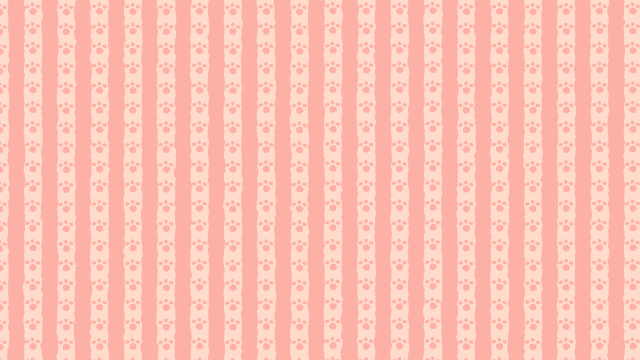
Reproduce this pattern procedurally as a Shadertoy shader.

```glsl
// Pale torn-edge ribbons on coral, each carrying a column of hand-cut paw prints.
// One unit is the column pitch. Signed distances give the shapes, a sine hash
// and value noise give the ragged ribbon sides and the small paw differences.

const vec3 CORAL = vec3(0.99, 0.69, 0.65);
const vec3 CREAM = vec3(1.00, 0.86, 0.80);
const float COLUMNS_PER_HEIGHT = 10.8;
const float ROW_PITCH = 0.5913;
const float RIBBON_HALF_WIDTH = 0.262;
const vec2 PATTERN_ORIGIN = vec2(-0.01, 0.409);

float hash(vec2 p) {
    return fract(sin(dot(p, vec2(127.1, 311.7))) * 43758.5453);
}

// Smooth noise along a line; each seed gives another line.
float lineNoise(float t, float seed) {
    float i = floor(t);
    float f = fract(t);
    float a = hash(vec2(i, seed));
    float b = hash(vec2(i + 1.0, seed));
    return mix(a, b, f * f * (3.0 - 2.0 * f)) - 0.5;
}

vec2 rotate(vec2 p, float angle) {
    float c = cos(angle);
    float s = sin(angle);
    return vec2(c * p.x - s * p.y, s * p.x + c * p.y);
}

// Ellipse with slightly faceted, uneven sides.
float cutEllipse(vec2 p, vec2 radii, float seed) {
    vec2 q = p / radii;
    float angle = atan(q.y, q.x + 1e-5);
    float facets = 0.05 * cos(6.0 * angle + 6.28 * seed)
                 + 0.04 * cos(3.0 * angle + 17.0 * seed);
    return (length(q) - 1.0 - facets) * min(radii.x, radii.y);
}

// Main pad at the origin with three toes fanned above it.
float paw(vec2 p, float seed) {
    float d = cutEllipse(p, vec2(0.108, 0.100), seed);
    for (int i = -1; i <= 1; i++) {
        float side = float(i);
        vec2 center = vec2(0.158 * side - 0.012, 0.205 - 0.062 * abs(side));
        vec2 toe = rotate(p - center, 0.35 * side);
        vec2 radii = mix(vec2(0.053, 0.056), vec2(0.064, 0.049), abs(side));
        d = min(d, cutEllipse(toe, radii, fract(seed + 0.37 * side)));
    }
    return d;
}

float ribbon(vec2 p, float column) {
    float seed = column * 2.0 + step(0.0, p.x);
    float ragged = 0.030 * lineNoise(p.y * 2.3, seed)
                 + 0.048 * lineNoise(p.y * 7.0, seed + 61.0)
                 + 0.022 * lineNoise(p.y * 17.0, seed + 127.0);
    return abs(p.x) - RIBBON_HALF_WIDTH - ragged;
}

float coverage(float d, float pixel) {
    return 1.0 - smoothstep(-0.7 * pixel, 0.7 * pixel, d);
}

void mainImage(out vec4 fragColor, in vec2 fragCoord) {
    float pixel = COLUMNS_PER_HEIGHT / iResolution.y;
    vec2 p = fragCoord * pixel - PATTERN_ORIGIN;

    // Ribbon column
    float column = floor(p.x + 0.5);
    p.x -= column;
    float ribbonMask = coverage(ribbon(p, column), pixel);

    // Paw cell, centred between the pad and the toes
    float columnShift = 0.05 * (hash(vec2(column, 9.0)) - 0.5);
    float y = p.y - columnShift;
    float row = floor((y - 0.08) / ROW_PITCH + 0.5);
    float seed = hash(vec2(column, row));
    vec2 local = vec2(p.x, y - row * ROW_PITCH);
    local += 0.012 * (vec2(seed, hash(vec2(row, column + 5.0))) - 0.5);
    local = rotate(local, 0.12 * (seed - 0.5));
    float pawMask = coverage(paw(local, seed), pixel);

    vec3 color = mix(CORAL, CREAM, ribbonMask * (1.0 - pawMask));
    fragColor = vec4(color, 1.0);
}
```
